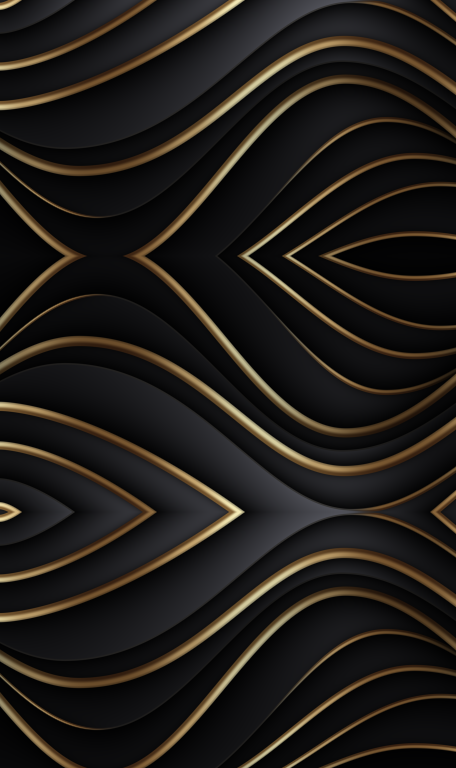
Give the GLSL for this pattern, as a Shadertoy shader.

```glsl
const float PI = 3.14159265;

// Each wave: crest position, half period, centre height, amplitude
const vec4 WAVES[8] = vec4[8](
    vec4(0.86, 0.76, -0.023, 0.10), vec4(0.78, 0.94, 0.074, 0.198),
    vec4(0.68, 0.94, 0.137, 0.242), vec4(0.61, 0.90, 0.21, 0.313),
    vec4(0.41, 0.94, 0.313, 0.36), vec4(0.38, 0.957, 0.453, 0.305),
    vec4(0.31, 1.035, 0.566, 0.254), vec4(0.254, 1.12, 0.703, 0.285));
const float WAVE_RIM[8] = float[8](0.020, 0.018, 0.024, 0.020, 0.036, 0.011, 0.040, 0.020);
const float CHEVRON_APEX[4] = float[4](0.957, 0.613, 0.293, 0.086);
const float CHEVRON_RIM[4] = float[4](0.036, 0.032, 0.005, 0.028);

float waveHeight(int i, float x) {
    vec4 w = WAVES[i];
    float phase = (x - w.x) / w.y;
    if (i < 4) phase = max(phase, 0.0);
    if (i < 6) phase -= 0.2 * max(phase - 1.0, 0.0);
    else phase -= 0.06 * max(sin(PI * phase), 0.0);
    return w.z - w.w * cos(PI * phase);
}

// Some rims fade from gold to a bare dark edge
float waveGilt(int i, float x) {
    if (i == 3) return smoothstep(1.0, 1.4, x);
    if (i == 5) return 1.0 - smoothstep(0.25, 0.48, x);
    if (i == 7) return smoothstep(1.35, 1.5, x);
    return 1.0;
}

vec3 goldColor(float across, float x) {
    float shine = 0.5 + 0.5 * cos(5.5 * (x - 1.0));
    vec3 lit = mix(vec3(0.50, 0.36, 0.20), vec3(0.80, 0.67, 0.45), smoothstep(0.0, 0.6, shine));
    lit = mix(lit, vec3(0.99, 0.95, 0.74), smoothstep(0.6, 1.0, shine));
    vec3 shade = mix(vec3(0.24, 0.14, 0.07), vec3(0.55, 0.41, 0.22), shine);
    vec3 gold = mix(lit, shade, smoothstep(0.4, 0.8, across));
    return gold * (0.65 + 0.35 * smoothstep(0.0, 0.3, across));
}

// Paints a satin panel on the positive side of an edge, with shadow and rim
void paintPanel(inout vec3 color, float dist, float rim, float gilt, vec2 p, float aa) {
    color *= 1.0 - 0.85 * exp(-max(-dist, 0.0) / 0.06);

    float tone = 0.045 + 0.21 * p.y * p.y;
    tone *= mix(0.5, 1.0, smoothstep(-0.1, 0.7, p.x));
    tone *= 1.0 - 0.65 * smoothstep(1.3, 1.75, p.x) * p.y;
    float depth = max(dist, 0.0);
    float glow = exp(-depth * depth / 0.05) + 0.35 * exp(-depth / 0.05);
    vec3 panel = vec3(0.018, 0.018, 0.022) + tone * glow * vec3(0.96, 0.97, 1.05);

    float width = mix(0.006, rim, gilt);
    vec3 edge = mix(vec3(0.10, 0.095, 0.09) + 0.5 * tone, goldColor(dist / width, p.x), gilt);
    panel *= 1.0 - 0.5 * gilt * exp(-max(dist - width, 0.0) / 0.02);
    panel = mix(edge, panel, smoothstep(width - aa, width + aa, dist));
    color = mix(color, panel, smoothstep(-aa, aa, dist));
}

void mainImage(out vec4 fragColor, in vec2 fragCoord) {
    // Three mirrored strips fill the height
    vec2 p = 3.0 * fragCoord / iResolution.y;
    p.y = abs(mod(3.0 - p.y, 2.0) - 1.0);
    float aa = 2.2 / iResolution.y;
    vec3 color = vec3(0.02, 0.02, 0.025);

    // Flowing waves, from the eye outward
    for (int i = 0; i < 8; i++) {
        float slope = (waveHeight(i, p.x + 0.005) - waveHeight(i, p.x - 0.005)) / 0.01;
        float dist = (p.y - waveHeight(i, p.x)) * inversesqrt(1.0 + slope * slope);
        paintPanel(color, dist, WAVE_RIM[i], waveGilt(i, p.x), p, aa);
    }

    // Nested pointed leaves at the left
    for (int i = 0; i < 4; i++) {
        float apex = CHEVRON_APEX[i];
        float q = p.x / apex;
        float slope = 0.72 * pow(q, 0.6);
        float dist = p.y - 1.0 + 0.45 * apex * (1.0 - pow(q, 1.6));
        dist *= inversesqrt(1.0 + slope * slope);
        paintPanel(color, dist, CHEVRON_RIM[i], i == 2 ? 0.0 : 1.0, p, aa);
    }

    // Opposing tip at the right
    float tip = (p.y - 1.0 + 0.85 * (p.x - 1.68)) / 1.31;
    paintPanel(color, tip, 0.026, 1.0, p, aa);

    fragColor = vec4(color, 1.0);
}
```
